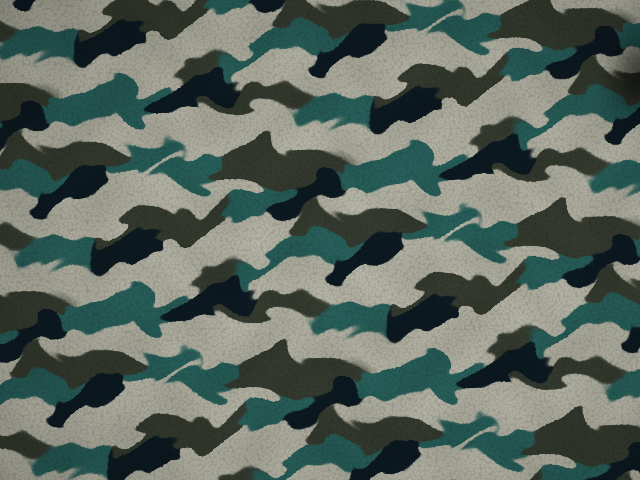
Write a Shadertoy shader that draws this texture.

```glsl
const vec3 SAND  = vec3(0.645, 0.643, 0.590);
const vec3 OLIVE = vec3(0.190, 0.212, 0.170);
const vec3 TEAL  = vec3(0.140, 0.340, 0.322);
const vec3 NAVY  = vec3(0.045, 0.092, 0.120);

// Printed repeat, in canvas heights, and the cells inside it
const mat2 REPEAT = mat2(0.581, 0.295, -0.035, 0.434);
const vec2 GRID = vec2(5.0, 7.0);
const vec2 ORIGIN = vec2(0.13, 0.07);
const float JITTER = 0.75;
const float RANK_STEP = 4.0;

// Cell ranks owned by sand, olive, teal, navy, and the pull of each
const vec4 FIRST_RANK = vec4(0.0, 14.0, 22.0, 31.0);
const vec4 LAST_RANK  = vec4(14.0, 22.0, 31.0, 35.0);
const vec4 PULL = vec4(1.06, 0.90, 1.0, 1.30);

const float PATCH_TILT = 0.24;
const float PATCH_STRETCH = 2.4;
const float PATCH_RADIUS = 0.030;
const float EDGE_SHARPNESS = 15.0;

// Sideways and upright sway of the outlines, in canvas heights
const vec2 SWAY = vec2(0.026, 0.013);
const float SWAY_FALLOFF = 0.75;

const float FLEECE_SCALE = 165.0;
const float FLEECE_DEPTH = 0.17;
const float FLEECE_FUZZ = 0.0015;
const float NAP_DEPTH = 0.04;
const float TAU = 6.2831853;

vec2 hash2(vec2 p) {
    vec3 q = fract(p.xyx * vec3(0.1031, 0.1030, 0.0973));
    q += dot(q, q.yzx + 33.33);
    return fract((q.xx + q.yz) * q.zy);
}

// Layered sines with whole frequencies keep the repeat seamless:
// rows slide sideways into fingers, columns bob up and down
vec2 warp(vec2 uv) {
    mat2 toRepeat = inverse(REPEAT);
    for (float f = 1.0; f < 3.5; f++) {
        vec2 phase = f * vec2(2.0 * uv.x + 3.0 * uv.y, 3.0 * uv.x);
        phase += (f - 2.0) * uv;
        vec2 sway = SWAY * pow(f, -SWAY_FALLOFF);
        uv += toRepeat * (sway * sin(TAU * phase + vec2(1.7, 2.9) * f));
    }
    return uv;
}

// Cellular blend: every cell adds weight to its own dye
vec3 camouflage(vec2 p) {
    vec2 g = warp(inverse(REPEAT) * p + ORIGIN) * GRID;
    vec2 base = floor(g);
    float c = cos(PATCH_TILT), s = sin(PATCH_TILT);
    vec4 weight = vec4(1e-9);
    for (int j = -2; j <= 2; j++)
    for (int i = -2; i <= 2; i++) {
        vec2 cell = base + vec2(i, j);
        vec2 id = floor(mod(cell + 0.5, GRID));
        vec2 seed = cell + 0.5 + JITTER * (hash2(id + 17.0) - 0.5);
        vec2 d = REPEAT * ((seed - g) / GRID);
        d = vec2(c * d.x + s * d.y, c * d.y - s * d.x);
        d /= PATCH_RADIUS * vec2(PATCH_STRETCH, 1.0);
        float order = id.x + GRID.x * (id.x + id.y);
        float rank = mod(RANK_STEP * order + 0.5, GRID.x * GRID.y);
        vec4 owner = step(FIRST_RANK, vec4(rank)) * step(vec4(rank), LAST_RANK);
        weight += owner * exp(-dot(d, d));
    }
    weight *= PULL;
    float strongest = max(max(weight.x, weight.y), max(weight.z, weight.w));
    vec4 dye = pow(weight / strongest, vec4(EDGE_SHARPNESS));
    dye /= dot(dye, vec4(1.0));
    return SAND * dye.x + OLIVE * dye.y + TEAL * dye.z + NAVY * dye.w;
}

// Fine cellular tufts: xy is the offset to the nearest tuft, z its distance
vec3 fleece(vec2 p) {
    vec2 base = floor(p);
    vec3 nearest = vec3(0.0, 0.0, 9.0);
    for (int j = -1; j <= 1; j++)
    for (int i = -1; i <= 1; i++) {
        vec2 cell = base + vec2(i, j);
        vec2 d = cell + hash2(cell) - p;
        float r = length(d);
        if (r < nearest.z) nearest = vec3(d, r);
    }
    return nearest;
}

// Brushed nap: broad, faint mottling from crossed sines
float nap(vec2 p) {
    vec2 q = p + 0.06 * sin(p.yx * vec2(13.0, 17.0));
    return sin(q.x * 23.0 + q.y * 9.0) * sin(q.y * 29.0 - q.x * 7.0);
}

// Soft light falling off to the corners, with a dark fold at the right
float lighting(vec2 uv) {
    vec2 away = uv - vec2(0.57, 0.47);
    vec2 fold = (uv - vec2(1.0, 0.85)) / vec2(0.045, 0.08);
    float falloff = dot(away, away);
    float light = 1.02 - 0.15 * falloff - 0.45 * falloff * falloff;
    return light * (1.0 - 0.55 * exp(-dot(fold, fold)));
}

void mainImage(out vec4 fragColor, in vec2 fragCoord) {
    vec2 p = fragCoord / iResolution.y;
    vec3 tuft = fleece(p * FLEECE_SCALE);
    vec3 color = camouflage(p + FLEECE_FUZZ * tuft.xy);
    color *= 1.0 + FLEECE_DEPTH * (0.45 - tuft.z);
    color *= 1.0 + NAP_DEPTH * nap(p);
    color *= lighting(fragCoord / iResolution.xy);
    fragColor = vec4(color, 1.0);
}
```
